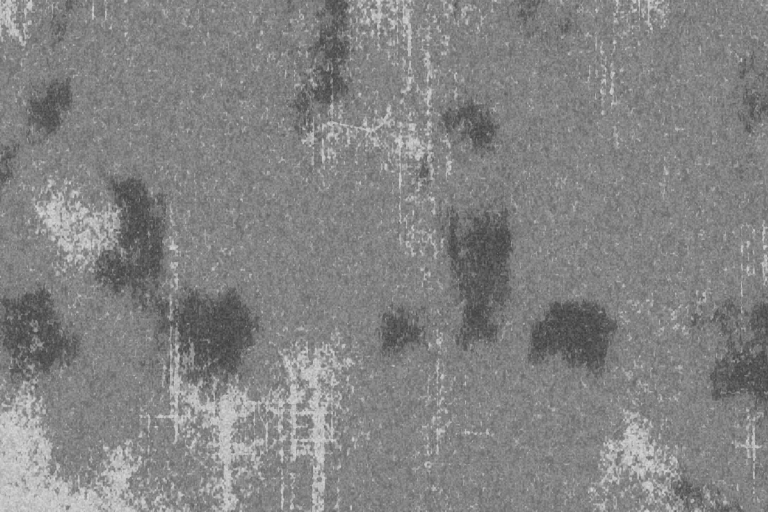
Reproduce this texture procedurally as a WebGL 1 fragment shader.

```glsl
precision highp float;
// Weathered grey plaster: a flat mid grey worn to pale and dark ragged patches.
// Layered noise sets how worn each place is; fine grain breaks up the edges.
// Upright scratches, a vertical seam, creases and cellular chips lie on top.

uniform vec2 u_resolution;

const float BASE_GREY = 0.512;
const float PALE_GAIN = 0.25;
const float DARK_LOSS = 0.19;
const float GRAIN_CONTRAST = 0.27;
const float RAGGEDNESS = 1.35;
const vec2 PATCH_SCALE = vec2(4.6, 3.4);
const vec2 GRAIN_SCALE = vec2(125.0, 95.0);
const vec2 SCRATCH_SCALE = vec2(165.0, 6.0);
const vec2 THREAD_SCALE = vec2(7.0, 150.0);
const float CHIP_SCALE = 62.0;
const float SEAM_X = 0.865;
const float SEAM_WIDTH = 0.028;

float hash(vec2 p) {
  vec3 q = fract(p.xyx * 0.1031);
  q += dot(q, q.yzx + 33.33);
  return fract((q.x + q.y) * q.z);
}

float noise(vec2 p) {
  vec2 i = floor(p);
  vec2 f = fract(p);
  f = f * f * (3.0 - 2.0 * f);
  float low = mix(hash(i), hash(i + vec2(1.0, 0.0)), f.x);
  float high = mix(hash(i + vec2(0.0, 1.0)), hash(i + vec2(1.0, 1.0)), f.x);
  return mix(low, high, f.y);
}

// Five octaves for patch shapes, turned a little at each step.
float layered(vec2 p) {
  float sum = 0.0;
  float weight = 0.5;
  for (int i = 0; i < 5; i++) {
    sum += weight * noise(p);
    p = mat2(1.96, 0.42, -0.42, 1.96) * p + 17.3;
    weight *= 0.53;
  }
  return sum / 1.02;
}

// Two octaves weighted to the finer one, for crisp grain.
float grain(vec2 p) {
  return 0.48 * noise(p) + 0.52 * noise(p * 2.3 + 41.7);
}

// Round chips: one jittered point per cell, each with its own size.
float chips(vec2 p) {
  vec2 cell = floor(p);
  float cover = 0.0;
  for (int y = -1; y <= 1; y++) {
    for (int x = -1; x <= 1; x++) {
      vec2 c = cell + vec2(float(x), float(y));
      vec2 center = c + vec2(hash(c + 3.1), hash(c + 57.9));
      float radius = 0.55 * pow(hash(c + 91.4), 3.0);
      cover = max(cover, 1.0 - smoothstep(radius * 0.5, radius + 0.08, length(p - center)));
    }
  }
  return cover;
}

float falloff(float distance, float reach) {
  return 1.0 - smoothstep(0.0, reach, distance);
}

float bump(float x, float width) {
  return exp(-x * x / (width * width));
}

void main() {
  vec2 p = gl_FragCoord.xy / u_resolution.y;
  float rightGap = u_resolution.x / u_resolution.y - p.x;

  // Broad wear: pale toward the left and lower left, dark toward the right.
  float paleBias = 0.17 * falloff(p.x, 0.26) + 0.07 * falloff(rightGap, 0.16)
                 + 0.21 * falloff(length(p * vec2(1.0, 1.5)), 0.9);
  float darkBias = 0.13 * falloff(rightGap, 0.28) + 0.03 * falloff(p.x, 0.3);
  float palePatch = layered(p * PATCH_SCALE + 8.2) + paleBias;
  float darkPatch = layered(p * PATCH_SCALE * 1.25 + 63.5) + darkBias;
  float pale = smoothstep(0.52, 0.94, palePatch);
  float dark = smoothstep(0.56, 0.8, darkPatch) * (1.0 - 0.6 * pale);

  // Upright scratches and a band of crossing threads.
  float gate = smoothstep(0.42, 0.72, layered(p * vec2(7.0, 3.0) + 120.6));
  float scratch = smoothstep(0.62, 0.95, noise(p * SCRATCH_SCALE));
  float thread = smoothstep(0.6, 0.95, noise(p * THREAD_SCALE + 29.0));
  pale += 0.55 * scratch * gate;
  pale += 0.45 * thread * gate * (0.2 + bump(p.y - 0.18, 0.09));

  // Seam: frayed pale strands on its left, a broken dark edge on its right.
  float seam = p.x - SEAM_X - 0.02 * (p.y - 0.5) - 0.012 * (noise(vec2(p.y * 9.0, 4.0)) - 0.5);
  float fray = smoothstep(0.25, 0.75, noise(vec2(p.y * 6.0, 71.0)));
  pale += bump(seam + 0.012, SEAM_WIDTH) * fray * (0.2 + 0.65 * scratch);
  pale += 0.4 * bump(seam, 0.004) * fray;
  dark += 0.5 * bump(seam - 0.014, 0.008) * smoothstep(0.4, 0.7, noise(vec2(p.y * 7.0, 13.0)));

  // Thin curved creases along contours of the noise.
  float crease = bump(layered(p * 2.6 + 210.4) - 0.5, 0.007);
  pale += 0.35 * crease * smoothstep(0.5, 0.68, palePatch);

  // Grain turns the amount of wear into ragged, speckled cover.
  float fine = grain(p * GRAIN_SCALE);
  float paleCover = smoothstep(0.16, 0.8, pale + RAGGEDNESS * (fine - 0.5));
  float darkGrain = grain(p * GRAIN_SCALE * vec2(1.1, 0.8) + 300.0);
  float darkCover = smoothstep(0.18, 0.85, dark + RAGGEDNESS * (darkGrain - 0.5));
  float chip = chips(p * CHIP_SCALE) * smoothstep(0.5, 0.75, darkPatch);
  darkCover = max(darkCover, 0.55 * chip);

  float tooth = noise(p * 330.0 + 9.7) - 0.5;
  float tone = BASE_GREY + GRAIN_CONTRAST * (0.6 * (darkGrain - 0.5) + 0.4 * tooth);
  tone += PALE_GAIN * paleCover - DARK_LOSS * darkCover;
  gl_FragColor = vec4(vec3(clamp(tone, 0.0, 1.0)), 1.0);
}
```
